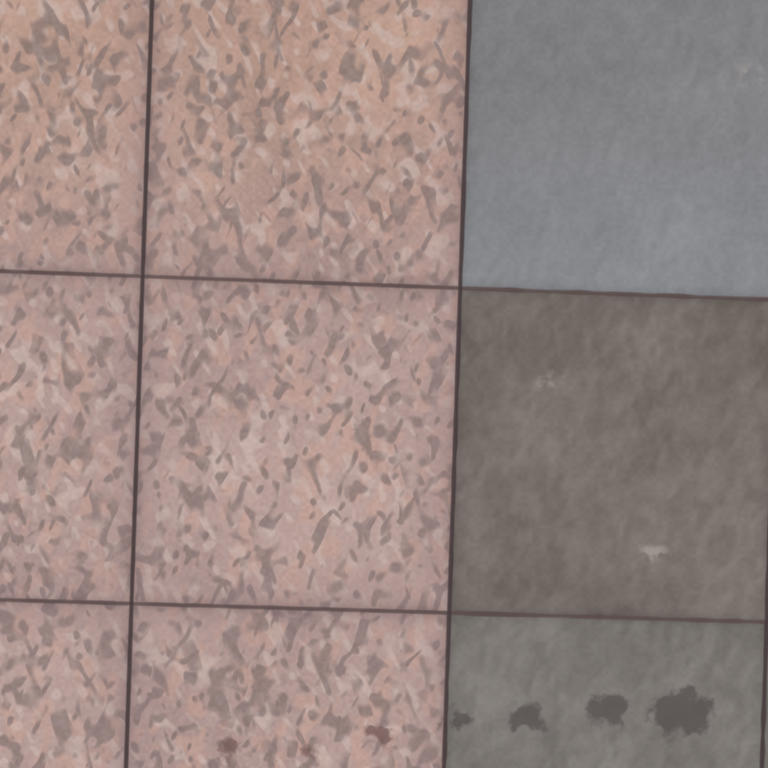
Write a WebGL 2 fragment shader that draws this texture.

```glsl
#version 300 es
precision highp float;

uniform vec2 u_resolution;
out vec4 outColor;

float hash(vec2 p) {
    vec3 q = fract(vec3(p.xyx) * 0.1031);
    q += dot(q, q.yzx + 33.33);
    return fract((q.x + q.y) * q.z);
}

float noise(vec2 p) {
    vec2 i = floor(p), f = fract(p);
    f = f * f * (3.0 - 2.0 * f);
    return mix(mix(hash(i), hash(i + vec2(1, 0)), f.x),
               mix(hash(i + vec2(0, 1)), hash(i + vec2(1, 1)), f.x), f.y);
}

float fbm(vec2 p) {
    float sum = 0.0, amp = 0.5;
    for (int i = 0; i < 4; i++) {
        sum += amp * noise(p);
        p = mat2(1.6, 1.2, -1.2, 1.6) * p + 17.3;
        amp *= 0.5;
    }
    return sum / 0.9375;
}

// Tilted grains, longer than wide, bent by a slow warp
float grain(vec2 p, float scale, float tilt) {
    p += 0.012 * vec2(noise(p * 35.0), noise(p * 35.0 + 50.0));
    float c = cos(tilt), s = sin(tilt);
    return noise(mat2(c, s, -s, c) * p * scale * vec2(1.0, 0.55) + 90.0);
}

vec3 pinkGranite(vec2 uv, vec2 cell, vec2 edge) {
    vec2 p = uv + cell * 3.7 + 12.0;
    float cloud = fbm(p * 8.0);
    vec3 color = mix(vec3(0.705, 0.605, 0.585), vec3(0.735, 0.61, 0.55), smoothstep(0.5, 1.0, uv.y));
    color += (cloud - 0.5) * vec3(0.13, 0.12, 0.10);

    // Orange feldspar, pale quartz and grey mica
    color = mix(color, vec3(0.78, 0.635, 0.58), 0.55 * smoothstep(0.5, 0.8, grain(p, 75.0, 0.5)));
    color = mix(color, vec3(0.79, 0.71, 0.68), 0.65 * smoothstep(0.55, 0.85, grain(p + 5.0, 105.0, -0.5)));
    float mica = smoothstep(0.58, 0.88, grain(p + 9.0, 115.0, 0.45));
    mica = max(mica, smoothstep(0.66, 0.92, grain(p + 14.0, 95.0, -0.35)));
    color = mix(color, vec3(0.50, 0.44, 0.43), 0.65 * mica);
    color += (noise(p * 230.0) - 0.5) * 0.045;

    // Grime fading in from the joints
    float grime = exp(-min(edge.x, edge.y) * 28.0) * (0.4 + cloud);
    return mix(color, vec3(0.56, 0.47, 0.48), 0.4 * grime);
}

vec3 greySlab(vec2 uv, vec2 cell) {
    vec2 p = uv + cell * 2.3 + 7.0;
    vec3 color = cell.y > 0.5 ? mix(vec3(0.53, 0.535, 0.55), vec3(0.50, 0.495, 0.505), smoothstep(0.65, 1.0, uv.y))
               : cell.y > -0.5 ? vec3(0.465, 0.432, 0.412) : vec3(0.482, 0.463, 0.445);
    float roughness = cell.y > 0.5 ? 0.06 : 0.11;
    color += (fbm(p * 11.0) - 0.5) * roughness;
    color += (grain(p, 100.0, 0.4) - 0.5) * roughness * 0.45;
    return color + (noise(p * 210.0) - 0.5) * 0.025;
}

void main() {
    vec2 uv = gl_FragCoord.xy / u_resolution;
    float pixel = 1.0 / min(u_resolution.x, u_resolution.y);

    // Slightly skewed paving grid
    vec2 pitch = vec2(0.414, 0.428 - 0.008 * uv.x);
    vec2 grid = (uv - vec2(0.164 + 0.034 * uv.y, 0.219 - 0.029 * uv.x)) / pitch;
    vec2 cell = floor(grid);
    vec2 edge = (0.5 - abs(fract(grid) - 0.5)) * pitch;
    bool grey = cell.x > 0.5;
    vec3 color = grey ? greySlab(uv, cell) : pinkGranite(uv, cell, edge);

    // Pale scuffs on the grey slabs
    float ragged = fbm(uv * 60.0 + 40.0);
    float scuff = 0.0;
    for (float k = 0.0; k < 3.0; k++) {
        vec2 center = vec2(0.72 + 0.13 * k, fract(0.50 + 0.78 * k - 0.08 * k * (k - 1.0)));
        float d = length((uv - center) * vec2(0.75, 1.1));
        scuff = max(scuff, smoothstep(0.026, 0.004, d) * smoothstep(0.45, 0.75, ragged));
    }
    color = mix(color, vec3(0.66, 0.63, 0.61), 0.75 * scuff);

    // Row of dark stains, growing to the right
    float stain = 0.0;
    for (float k = 0.0; k < 7.0; k++) {
        vec2 center = vec2(0.30 + 0.098 * k, 0.008 + 0.01 * k + 0.025 * hash(vec2(k, 4.0)));
        float radius = 0.011 + 0.00011 * k * k * k;
        float d = length((uv - center) * vec2(0.9, 1.1)) + (ragged - 0.5) * 0.04;
        stain = max(stain, smoothstep(radius + 0.005, radius - 0.007, d));
    }
    color = mix(color, grey ? vec3(0.34, 0.315, 0.315) : vec3(0.45, 0.35, 0.34), 0.75 * stain);

    // Joints, with soft dirt beside them
    float wear = noise(uv * 45.0);
    vec2 halfWidth = vec2(0.0026, 0.0024) + (grey ? 0.0016 : 0.0005) * (wear - 0.4);
    vec2 blur = vec2(max(0.0016, pixel));
    vec2 joint = 1.0 - smoothstep(halfWidth - blur, halfWidth + blur, edge);
    vec2 dirt = exp(-edge * 170.0);
    color *= 1.0 - 0.16 * max(dirt.x, dirt.y);
    color = mix(color, vec3(0.36, 0.30, 0.295), joint.y * (0.7 + 0.25 * wear));
    color = mix(color, vec3(0.28, 0.235, 0.24), joint.x * 0.88);

    outColor = vec4(clamp(color, 0.0, 1.0), 1.0);
}
```
